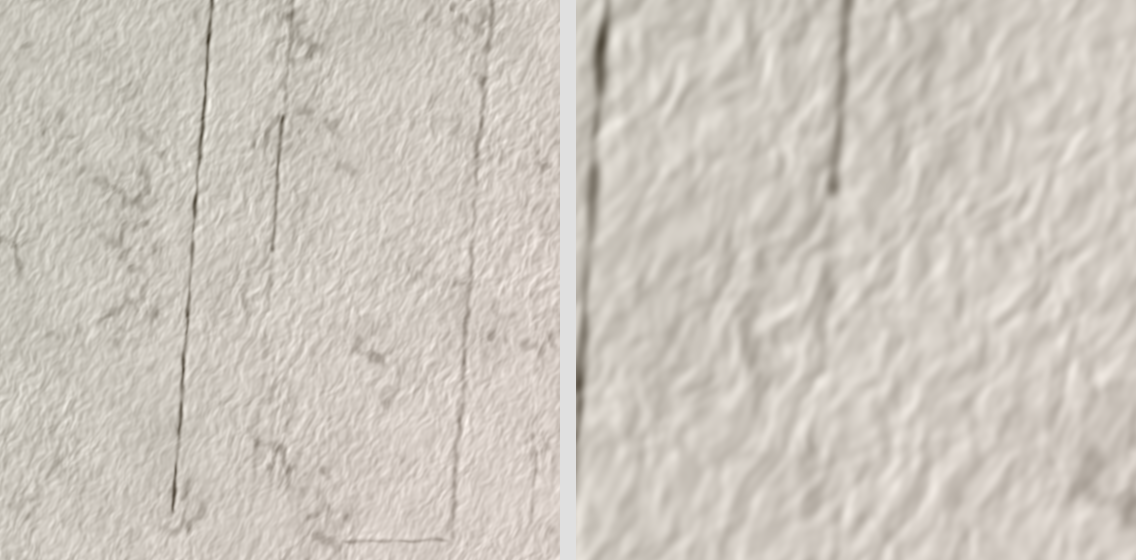
Left, the full canvas; right, a detail of the centre.
Reproduce this texture procedurally as a WebGL 1 fragment shader.

```glsl
precision highp float;
uniform vec2 u_resolution;

#define GRAIN_SCALE vec2(82.0, 48.0)
#define GRAIN_AXIS vec2(0.45, 0.893)
#define LIGHT_STEP vec2(-0.0038, 0.0020)
#define RELIEF 0.122
#define PIT_DEPTH 0.13
#define STAIN 0.034
#define CRACK_LEAN 0.076
#define COOL_PLASTER vec3(0.770, 0.757, 0.718)
#define WARM_PLASTER vec3(0.836, 0.797, 0.769)
#define SHADOW_TINT vec3(0.98, 1.0, 1.03)

float hash(vec2 p) {
  vec3 q = fract(p.xyx * vec3(0.1031, 0.1030, 0.0973));
  q += dot(q, q.yzx + 33.33);
  return fract((q.x + q.y) * q.z);
}

float cornerSlope(vec2 cell, vec2 offset) {
  float angle = 6.2832 * hash(cell + 137.0);
  return dot(vec2(cos(angle), sin(angle)), offset);
}

// Gradient noise, roughly -0.7 to 0.7
float noise(vec2 p) {
  vec2 i = floor(p), f = fract(p);
  vec2 u = f * f * f * (f * (f * 6.0 - 15.0) + 10.0);
  vec2 e = vec2(1.0, 0.0);
  float low = mix(cornerSlope(i, f), cornerSlope(i + e, f - e), u.x);
  float high = mix(cornerSlope(i + e.yx, f - e.yx), cornerSlope(i + 1.0, f - 1.0), u.x);
  return mix(low, high, u.y);
}

float fbm(vec2 p) {
  float sum = 0.0, amp = 1.0;
  for (int k = 0; k < 4; k++) {
    sum += amp * noise(p);
    p = mat2(0.8, 0.6, -0.6, 0.8) * p * 2.03 + 17.3;
    amp *= 0.55;
  }
  return sum;
}

// Slanted coordinates: x across the grains, y along them
vec2 grainSpace(vec2 p) {
  p += 0.007 * vec2(noise(p * 24.0), noise(p * 24.0 + 51.0));
  vec2 axis = GRAIN_AXIS;
  return vec2(dot(p, vec2(axis.y, -axis.x)), dot(p, axis));
}

float plasterHeight(vec2 p) {
  vec2 q = grainSpace(p) * GRAIN_SCALE;
  return noise(q) + 0.40 * noise(q * 1.8 + 31.0) + 0.8 * noise(q * 0.5 + 73.0);
}

// Soft groove, broken along its length: x is its shadow, y its lit lip
vec2 groove(float across, float along, float lo, float hi, float width) {
  float ends = smoothstep(lo, lo + 0.012, along) * (1.0 - smoothstep(hi - 0.012, hi, along));
  float breaks = noise(vec2(along * 13.0, lo * 70.0 + width * 900.0));
  breaks += 0.7 * noise(vec2(along * 41.0, hi * 50.0));
  float w = width * (1.0 + 0.6 * noise(vec2(along * 28.0, lo * 40.0)));
  float shade = across / w;
  float lip = (across - 2.0 * width) / (1.3 * width);
  return ends * clamp(0.9 + 1.1 * breaks, 0.25, 1.3) * vec2(exp(-shade * shade), exp(-lip * lip));
}

// Leaning upright crack, given its x at the top edge
vec2 crack(vec2 p, float topX, float lo, float hi, float width, float wobble) {
  float bend = noise(vec2(p.y * 9.0, topX * 60.0)) + 0.5 * noise(vec2(p.y * 37.0, topX * 90.0));
  float across = p.x - topX + CRACK_LEAN * (1.0 - p.y) + wobble * bend;
  return groove(across, p.y, lo, hi, width);
}

void main() {
  vec2 p = gl_FragCoord.xy / u_resolution;

  // Broad tint, cooler at upper left and warmer at lower right
  float warmth = smoothstep(-0.45, 0.95, p.x - 0.65 * p.y + 0.16 * fbm(p * 3.0));
  vec3 color = mix(COOL_PLASTER, WARM_PLASTER, warmth);

  // Raked light over the rough coat, with calmer patches
  float rough = 0.97 + 0.5 * fbm(p * 5.0 + 9.0);
  float height = plasterHeight(p);
  float slope = height - plasterHeight(p + LIGHT_STEP);
  float tone = clamp(rough, 0.55, 1.4) * (RELIEF * slope + 0.022 * height);

  // Clustered pits and cloudy stains
  float cluster = smoothstep(0.0, 0.6, fbm(p * 6.5 + 23.0));
  float pit = smoothstep(-0.05, 0.45, noise(grainSpace(p) * vec2(52.0, 36.0) + 11.0));
  tone -= PIT_DEPTH * pit * (0.10 + cluster);
  tone += STAIN * (fbm(p * 9.0 + 41.0) + 0.6 * fbm(p * 3.5 + 63.0)) - 0.022 * cluster + 0.014;

  // Sharp main cracks, then faint weathered ones
  vec2 marks = 0.34 * crack(p, 0.378, 0.080, 1.05, 0.0036, 0.005);
  marks += 0.25 * crack(p, 0.520, 0.545, 0.80, 0.0036, 0.003);
  marks += 0.11 * crack(p, 0.523, 0.780, 1.05, 0.0038, 0.005);
  marks += 0.06 * crack(p, 0.520, 0.100, 0.55, 0.0045, 0.009);
  marks += 0.15 * crack(p, 0.877, 0.030, 1.05, 0.0050, 0.012);
  marks += 0.08 * crack(p, 1.020, 0.060, 0.20, 0.0038, 0.004);
  float ledge = p.y - 0.034 + 0.007 * noise(vec2(p.x * 20.0, 5.0));
  marks += 0.18 * groove(ledge, p.x, 0.61, 0.81, 0.0040);
  tone += 0.2 * marks.y - marks.x;

  gl_FragColor = vec4(clamp(color + tone * SHADOW_TINT, 0.0, 1.0), 1.0);
}
```
